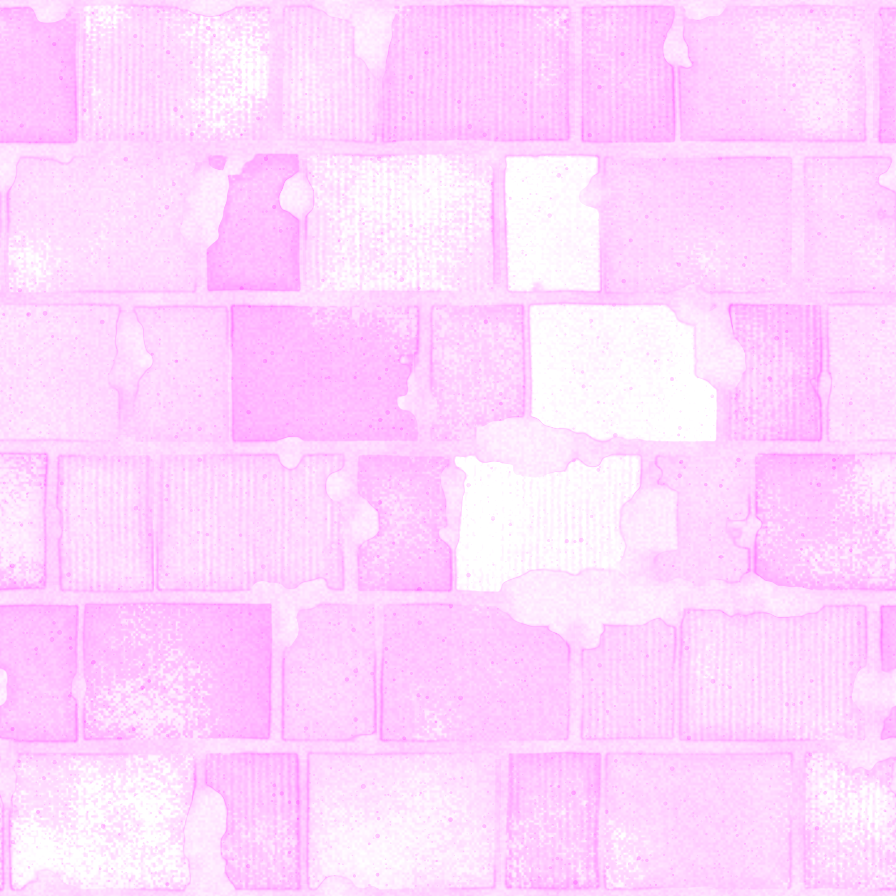
Give the GLSL for this texture, as a WebGL 1 fragment shader.

```glsl
precision highp float;
// Draws a worn pink wall of alternating long and short bricks with smeared mortar.
uniform vec2 u_resolution;

const vec2 GRID = vec2(3.0, 6.0);      // brick pairs across, courses up
const float FIRST_OFFSET = 0.025;      // start of the lowest course, in pairs
const float COURSE_SHIFT = 0.25;       // extra offset per course, in pairs
const vec2 CENTRES = vec2(0.315, 0.825);    // long and short brick, in pairs
const vec2 HALF_WIDTHS = vec2(0.312, 0.155);
const float HALF_HEIGHT = 0.0755;
const float CORNER = 0.003;
const float WOBBLE = 0.005;
const float CHIP_DEPTH = 0.024;
const float LINE_WIDTH = 0.0019;
const vec2 BLEACH_CENTRE = vec2(0.65, 0.583);
const float DARK_TONE = 0.75;
const float LIGHT_TONE = 0.89;
const float BLEACHED_TONE = 0.985;
const float MORTAR_TONE = 0.845;
const float SMEAR_TONE = 0.94;
const float COMB_COUNT = 126.0;
const float GRAIN_COUNT = 360.0;

float hash(vec2 p) {
  return fract(sin(dot(p, vec2(127.1, 311.7))) * 43758.5453);
}

// Value noise that repeats over the canvas, n cells across.
float noise(vec2 uv, vec2 n) {
  vec2 p = uv * n;
  vec2 i = floor(p);
  vec2 f = fract(p);
  f = f * f * (3.0 - 2.0 * f);
  vec2 a = mod(i, n);
  vec2 b = mod(i + 1.0, n);
  return mix(mix(hash(a), hash(vec2(b.x, a.y)), f.x),
             mix(hash(vec2(a.x, b.y)), hash(b), f.x), f.y);
}

float fbm(vec2 uv, float n) {
  float sum = 0.0;
  float gain = 0.533;
  for (int k = 0; k < 4; k++) {
    sum += gain * noise(uv, vec2(n));
    gain *= 0.5;
    n *= 2.0;
  }
  return sum;
}

float boxDistance(vec2 p, vec2 halfSize) {
  vec2 d = abs(p) - halfSize + CORNER;
  return length(max(d, 0.0)) + min(max(d.x, d.y), 0.0) - CORNER;
}

// Scattered round pits, one chance per cell.
float pits(vec2 uv, float n, float density) {
  vec2 cell = mod(floor(uv * n), n);
  vec2 centre = 0.3 + 0.4 * vec2(hash(cell + 3.1), hash(cell + 7.7));
  float radius = mix(0.12, 0.3, hash(cell + 5.3));
  float dist = length(fract(uv * n) - centre);
  float soft = 0.5 * n / u_resolution.y;
  float dotMask = 1.0 - smoothstep(radius - soft, radius + soft, dist);
  return dotMask * step(1.0 - density, hash(cell + 1.9));
}

void main() {
  vec2 uv = gl_FragCoord.xy / u_resolution;
  vec2 warp = vec2(fbm(uv, 14.0), fbm(uv + 0.37, 14.0)) - 0.5;
  vec2 q = fract(uv + WOBBLE * warp);

  // Brick layout and identity
  float course = floor(q.y * GRID.y);
  float offset = FIRST_OFFSET + COURSE_SHIFT * course;
  float x = q.x * GRID.x - offset + 0.01;
  float pair = floor(x);
  float along = fract(x) - 0.01;
  float isShort = step(0.65, along);
  float centre = mix(CENTRES.x, CENTRES.y, isShort);
  vec2 id = vec2(mod(pair, GRID.x) * 2.0 + isShort, course) + 11.0;
  vec2 local = vec2(along - centre, fract(q.y * GRID.y) - 0.5) / GRID;
  local += 0.003 * (vec2(hash(id + 0.3), hash(id + 0.6)) - 0.5);
  local.x += 0.03 * local.y * (hash(id + 0.8) - 0.5);
  vec2 halfSize = vec2(mix(HALF_WIDTHS.x, HALF_WIDTHS.y, isShort) / GRID.x, HALF_HEIGHT);

  // Chipped outline, filled by mortar
  float smear = smoothstep(0.58, 0.76, fbm(uv + 0.13, 11.0));
  float dist = boxDistance(local, halfSize) + CHIP_DEPTH * smear;
  float soft = max(0.0012, 0.7 / u_resolution.y);
  float brick = 1.0 - smoothstep(-soft, soft, dist);

  // Brick tone, with one bleached patch of wall
  vec2 place = vec2(fract((offset + pair + centre) / GRID.x), (course + 0.5) / GRID.y);
  vec2 away = abs(place - BLEACH_CENTRE);
  float bleach = (1.0 - smoothstep(0.06, 0.13, away.x)) * step(away.y, 0.2);
  float tone = mix(DARK_TONE, LIGHT_TONE, hash(id));
  float cloud = fbm(uv + 0.71, 8.0);
  float grain = noise(uv, vec2(GRAIN_COUNT)) - 0.5;
  float face = mix(tone, BLEACHED_TONE, bleach) + 0.13 * (cloud - 0.5);

  // Soiled rims, flaked patches and combed grooves
  float rim = smoothstep(-0.024, 0.0, dist) * hash(id + 2.2);
  face -= 0.09 * rim * (1.0 - bleach);
  face += 0.13 * smoothstep(0.52, 0.7, cloud + 0.25 * grain) * hash(id + 4.4);
  float combed = step(0.68 - 0.3 * isShort, hash(id + 6.1));
  float groove = sin(6.28319 * COMB_COUNT * q.x) * noise(uv, vec2(120.0, 24.0));
  face += 0.055 * combed * groove;

  // Mortar with pale, sandy smears
  float mortar = MORTAR_TONE + 0.14 * (fbm(uv + 0.53, 20.0) - 0.5);
  mortar -= 0.05 * step(abs(local.y), halfSize.y - 0.006) * hash(id + 8.5);
  mortar = mix(mortar, SMEAR_TONE, 0.85 * smear);

  // Outline shadow, pits and grain
  float green = mix(mortar, face, brick);
  float side = step(halfSize.x - 0.004, abs(local.x));
  float shadow = smoothstep(0.25, 0.75, noise(uv + 0.29, vec2(17.0)));
  shadow *= mix(0.11, 0.2, side * hash(id + 9.2));
  green -= shadow * exp(-dist * dist / (LINE_WIDTH * LINE_WIDTH));
  float pitting = pits(uv, 210.0, 0.11) * 0.13 + pits(uv, 110.0, 0.05) * 0.2;
  green -= pitting * mix(0.2, 1.0, brick) * mix(0.5, 1.0, cloud);
  green += 0.085 * grain;

  gl_FragColor = vec4(1.0, clamp(green, 0.45, 1.0), 1.0, 1.0);
}
```
